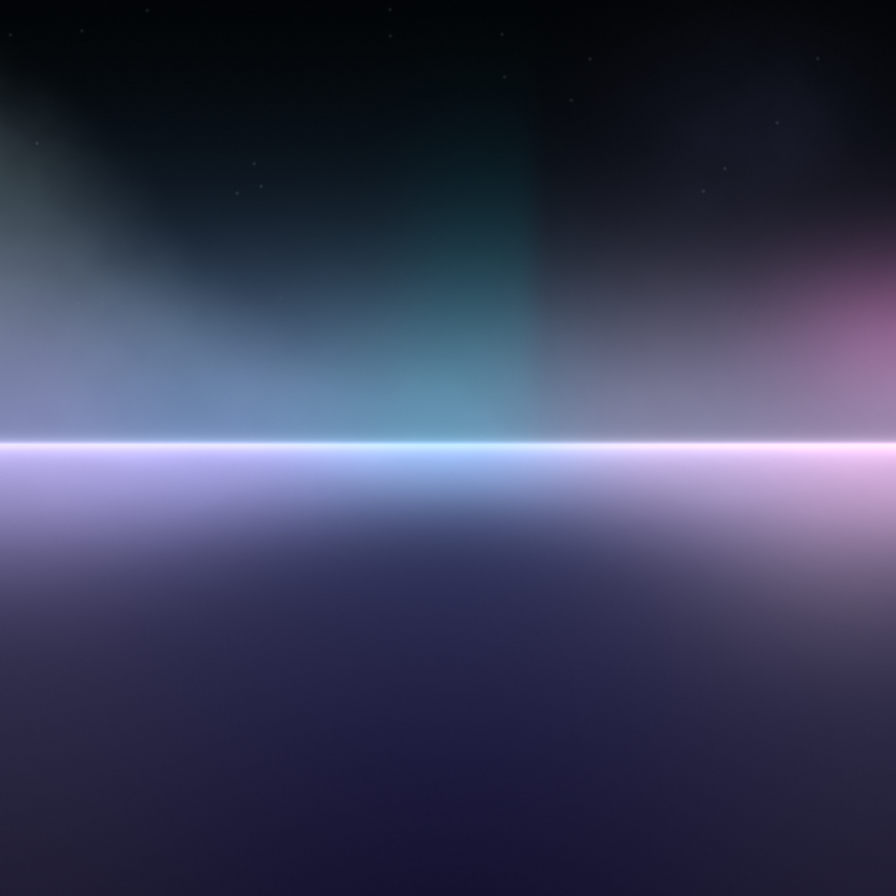
Give the GLSL for this background, as a WebGL 2 fragment shader.

```glsl
#version 300 es
precision highp float;

uniform vec2 u_resolution;
out vec4 fragColor;

float hash(vec2 p) {
    return fract(sin(dot(p, vec2(127.1, 311.7))) * 43758.5453);
}

float noise(vec2 p) {
    vec2 i = floor(p), f = fract(p);
    f = f * f * (3.0 - 2.0 * f);
    return mix(mix(hash(i), hash(i + vec2(1, 0)), f.x),
               mix(hash(i + vec2(0, 1)), hash(i + vec2(1, 1)), f.x), f.y);
}

float fbm(vec2 p) {
    float sum = 0.0, amp = 0.5;
    for (int i = 0; i < 5; i++) {
        sum += amp * noise(p);
        p = p * 2.03 + 7.1;
        amp *= 0.5;
    }
    return sum;
}

// Soft elliptical glow
float glow(vec2 p, vec2 center, vec2 radius) {
    vec2 q = (p - center) / radius;
    return exp(-dot(q, q));
}

// Smooth blend through five evenly spaced colours
vec3 blend5(float x, vec3 a, vec3 b, vec3 c, vec3 d, vec3 e) {
    vec3 col = mix(a, b, smoothstep(0.0, 0.25, x));
    col = mix(col, c, smoothstep(0.25, 0.5, x));
    col = mix(col, d, smoothstep(0.5, 0.75, x));
    return mix(col, e, smoothstep(0.75, 1.0, x));
}

vec3 skyColor(vec2 p, float height) {
    float h = max(height, 0.0);
    float cloud = fbm(p * 7.0);

    // Dark upper air, blue on the left and violet on the right
    vec3 air = mix(vec3(0.08, 0.16, 0.24), vec3(0.09, 0.09, 0.16), smoothstep(0.45, 0.7, p.x));
    vec3 col = vec3(0.008, 0.018, 0.026) + air * pow(max(1.0 - h / 0.5, 0.0), 1.3);

    // Haze resting on the horizon
    vec3 haze = blend5(p.x, vec3(0.43, 0.37, 0.46), vec3(0.35, 0.37, 0.45),
        vec3(0.33, 0.43, 0.47), vec3(0.43, 0.42, 0.47), vec3(0.48, 0.41, 0.47));
    col += haze * exp(-pow(h / 0.18, 2.0)) * (0.92 + 0.16 * cloud);

    // Slanted grey-green cloud bank on the left
    float bank = 0.94 - p.y - 0.95 * p.x + 0.08 * (cloud - 0.5);
    float bankMask = smoothstep(-0.04, 0.16, bank) * smoothstep(0.0, 0.22, h) * exp(-p.x * 2.2);
    col += vec3(0.16, 0.175, 0.165) * bankMask * (0.7 + 0.6 * cloud);

    // Teal curtain with a crisp right side
    float curtain = smoothstep(0.4, 0.56, p.x) * (1.0 - smoothstep(0.575, 0.615, p.x));
    col += vec3(-0.01, 0.045, 0.04) * curtain * exp(-pow((h - 0.2) / 0.16, 2.0));

    // Rose glow and faint violet cloud on the right
    col += vec3(0.19, 0.06, 0.13) * glow(p, vec2(1.03, 0.64), vec2(0.17, 0.09));
    col += vec3(0.07, 0.07, 0.11) * glow(p, vec2(0.83, 0.87), vec2(0.13, 0.11)) * cloud;

    // Sparse dim stars
    vec2 cell = floor(p * 40.0);
    vec2 offset = fract(p * 40.0) - 0.3 - 0.4 * vec2(hash(cell), hash(cell + 9.0));
    float star = step(0.975, hash(cell + 3.0)) * (1.0 - smoothstep(0.03, 0.13, length(offset)));
    return col + 0.07 * star * smoothstep(0.1, 0.3, h);
}

vec3 floorColor(vec2 p, float depth) {
    float d = max(depth, 0.0);
    float side = smoothstep(0.0, 0.5, abs(p.x - 0.5));

    // Indigo surface, darkest at the lower centre
    vec3 fade = mix(vec3(2.2, 2.7, 1.6), vec3(1.6, 1.7, 1.45), side);
    vec3 col = mix(vec3(0.25, 0.28, 0.42), vec3(0.28, 0.27, 0.42), side) * exp(-fade * d);

    // Reflected horizon light
    vec3 light = blend5(p.x, vec3(0.42, 0.40, 0.49), vec3(0.41, 0.40, 0.51),
        vec3(0.36, 0.46, 0.54), vec3(0.49, 0.42, 0.47), vec3(0.57, 0.43, 0.47));
    float reach = mix(0.075, 0.125, side);
    float ripple = 0.92 + 0.16 * fbm(p * vec2(6.0, 14.0));
    col += light * exp(-pow(d / reach, 2.0)) * ripple;
    return col + vec3(0.07, 0.06, 0.04) * glow(p, vec2(0.93, 0.34), vec2(0.2, 0.1));
}

void main() {
    vec2 p = gl_FragCoord.xy / u_resolution;
    float height = p.y - 0.504;

    vec3 col = mix(floorColor(p, -height), skyColor(p, height), smoothstep(-0.004, 0.005, height));

    // Bright horizon line, softer on its lower side
    float spread = height > 0.0 ? 0.006 : 0.011;
    vec3 lineTint = mix(vec3(0.24, 0.25, 0.28), vec3(0.32, 0.29, 0.3), smoothstep(0.0, 0.25, abs(p.x - 0.5)));
    col += lineTint * exp(-abs(height) / spread);

    // Fine grain against banding
    col += (hash(floor(p * 512.0)) - 0.5) * 0.006;
    fragColor = vec4(clamp(col, 0.0, 1.0), 1.0);
}
```
